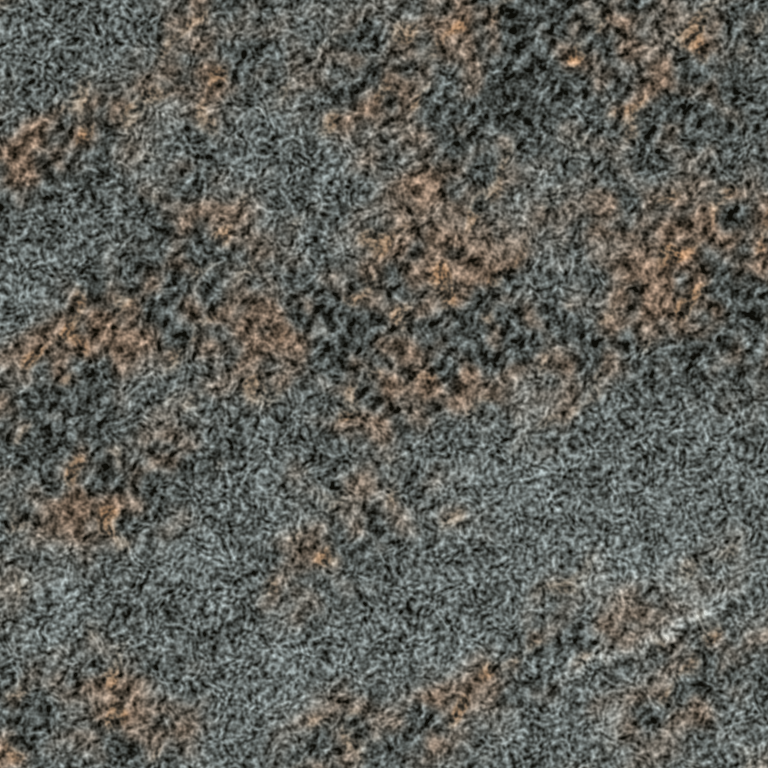
This texture is drawn by a Shadertoy shader. Its source:

```glsl
// Weathered granite: slanted dark pits and fine mineral speckle on grey rock,
// with rusty pitted zones, cooler pale zones and one pale curved scar.
// Layers of rotated gradient noise set the tone; broad noise sets the tint.

const float MEAN_TONE    = 0.362;
const float PIT_ANGLE    = 1.0;              // slant of the pits, radians
const vec2  PIT_FREQ     = vec2(56.0, 88.0); // along and across the slant
const float SPECKLE_FREQ = 148.0;
const float DUST_FREQ    = 215.0;
const float CLUMP_FREQ   = 27.0;
const float ZONE_ANGLE   = 0.5;
const vec2  ZONE_FREQ    = vec2(2.6, 4.6);
const vec2  PALE_CENTER  = vec2(0.68, 0.24);
const vec2  SCAR_START   = vec2(0.65, 0.125);
const float SCAR_LENGTH  = 0.32;
const float SCAR_BEND    = 1.1;
const float SCAR_WIDTH   = 0.011;
const vec3  STONE_TINT   = vec3(0.003, 0.0, -0.020);
const vec3  RUST_TINT    = vec3(0.150, -0.015, -0.120);
const vec3  COOL_TINT    = vec3(-0.060, 0.012, 0.040);
const vec3  OCHRE_GLOW   = vec3(0.130, 0.055, -0.015);

mat2 rotation(float angle) {
    float c = cos(angle), s = sin(angle);
    return mat2(c, -s, s, c);
}

float hash(vec2 p) {
    vec3 q = fract(p.xyx * 0.1031);
    q += dot(q, q.yzx + 33.33);
    return fract((q.x + q.y) * q.z);
}

// Dot product of a random unit gradient with the offset from its corner
float corner(vec2 cell, vec2 offset) {
    float angle = 6.2832 * hash(cell);
    return dot(vec2(cos(angle), sin(angle)), offset);
}

// Gradient noise, roughly -1 to 1
float noise(vec2 p) {
    vec2 i = floor(p), f = fract(p);
    vec2 u = f * f * f * (f * (f * 6.0 - 15.0) + 10.0);
    vec2 e = vec2(1.0, 0.0);
    float low  = mix(corner(i, f), corner(i + e.xy, f - e.xy), u.x);
    float high = mix(corner(i + e.yx, f - e.yx), corner(i + e.xx, f - e.xx), u.x);
    return 2.0 * mix(low, high, u.y);
}

float fbm(vec2 p) {
    float sum = 0.0, amplitude = 0.65;
    for (int octave = 0; octave < 4; octave++) {
        sum += amplitude * noise(p);
        p = rotation(0.8) * p * 2.07 + 17.3;
        amplitude *= 0.55;
    }
    return sum;
}

// Pale streak (x) and the thin shadow beneath it (y)
vec2 scar(vec2 uv, float wobble) {
    vec2 p = uv - SCAR_START;
    float d = p.y - SCAR_BEND * p.x * p.x + 0.010 * wobble;
    float ends = smoothstep(-0.01, 0.03, p.x)
               * (1.0 - smoothstep(SCAR_LENGTH - 0.04, SCAR_LENGTH, p.x));
    float streak = exp(-pow(d / SCAR_WIDTH, 2.0));
    float shadow = exp(-pow((d + 1.8 * SCAR_WIDTH) / (0.5 * SCAR_WIDTH), 2.0));
    return ends * vec2(streak, shadow);
}

void mainImage(out vec4 fragColor, in vec2 fragCoord) {
    vec2 uv = fragCoord / iResolution.y;

    // Broad zones: rough and rusty, or fine and pale
    float zone = fbm(rotation(ZONE_ANGLE) * uv * ZONE_FREQ + 3.7);
    vec2 toPale = (uv - PALE_CENTER) / vec2(0.30, 0.20);
    float pale = exp(-dot(toPale, toPale));
    float rough = smoothstep(-0.45, 0.55, zone + 0.08 - 0.55 * pale);

    // Grain layers, from clumps down to dust
    vec2 warp = 0.004 * vec2(noise(uv * 31.0), noise(uv * 31.0 + 50.0));
    vec2 slanted = rotation(PIT_ANGLE) * (uv + warp);
    float clump   = noise(rotation(0.7) * uv * CLUMP_FREQ + 9.0);
    float pits    = noise(slanted * PIT_FREQ + 40.0);
    float speckle = noise(rotation(0.4) * (uv + warp) * SPECKLE_FREQ);
    float dust    = noise(rotation(1.3) * uv * DUST_FREQ + 70.0);
    float patches = fbm(uv * 6.5 + 21.0);

    float tone = MEAN_TONE
               + mix(0.10, 0.23, rough) * pits
               + mix(0.22, 0.13, rough) * speckle
               + 0.09 * dust + 0.065 * clump + 0.07 * patches
               + 0.025 - 0.06 * rough + 0.04 * pale;

    // Scar broken up by the grain
    vec2 mark = scar(uv, clump);
    tone += 0.15 * mark.x * (0.7 + 0.5 * speckle) - 0.10 * mark.y;
    tone = clamp(tone, 0.05, 0.85);

    // Stone tint, then rust and cool casts that grow with brightness
    float rust = rough * smoothstep(-0.5, 0.6, patches + 0.5 * clump);
    vec3 color = tone + STONE_TINT;
    color += tone * mix(COOL_TINT, RUST_TINT, rust);

    // Sparse ochre grains inside the rusty zones
    float ochre = rust * smoothstep(0.3, 0.8, noise(slanted * vec2(16.0, 27.0) + 5.0));
    color += OCHRE_GLOW * ochre * smoothstep(0.2, 0.5, tone);

    fragColor = vec4(clamp(color, 0.0, 1.0), 1.0);
}
```
